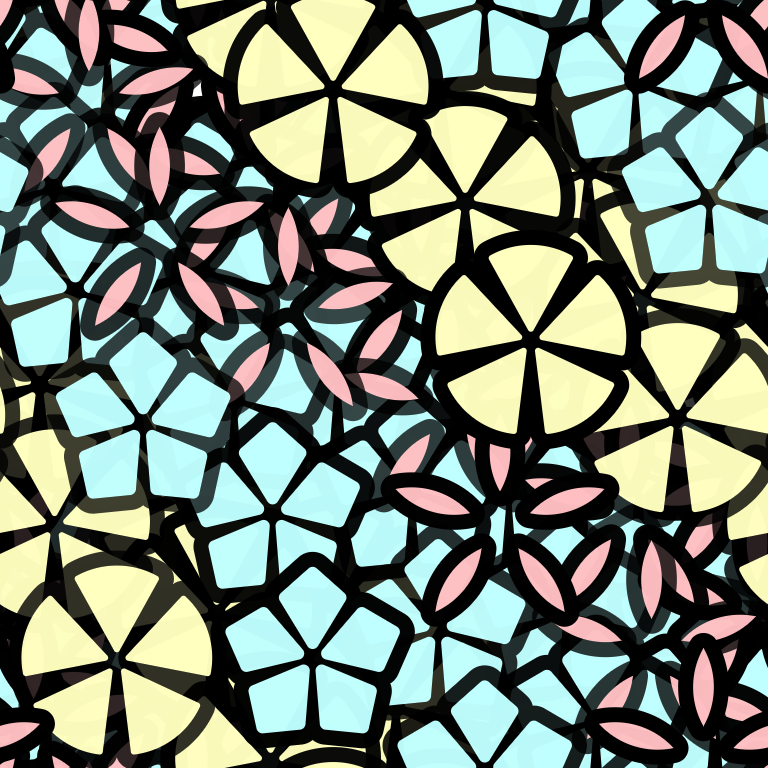
Write a WebGL 1 fragment shader that draws this pattern.

```glsl
precision highp float;
// Seamless heap of overlapping five-petal flowers with thick black outlines.

uniform vec2 u_resolution;

const int FLOWER_COUNT = 90;
const float PETALS = 5.0;
const float JITTER = 0.05;
const float FILL_ALPHA = 0.975;
const float INK_FADE = 0.28;         // largest transparency of an outline

const vec3 PAPER = vec3(1.0);
const vec3 INK = vec3(0.0);
const vec3 YELLOW = vec3(1.0, 1.0, 0.75);
const vec3 BLUE = vec3(0.75, 1.0, 1.0);
const vec3 PINK = vec3(1.0, 0.75, 0.76);

// Petal sizes, in canvas widths
const float FAN_BASE = 0.016;
const float FAN_RADIUS = 0.105;
const float FAN_HALF_ANGLE = 0.506;
const float FAN_ROUNDING = 0.004;
const vec2 KITE_BASE = vec2(0.0, 0.020);
const vec2 KITE_SHOULDER = vec2(0.036, 0.079);
const vec2 KITE_TIP = vec2(0.0, 0.111);
const float KITE_ROUNDING = 0.008;
const float LENS_CENTER = 0.092;
const float LENS_HALF_LENGTH = 0.051;
const float LENS_HALF_WIDTH = 0.0135;
const float OUTLINE = 0.0195;

const float TAU = 6.2831853;

float hash(float n) {
  return fract(sin(n * 12.9898 + 4.137) * 4375.85);
}

float segmentDistance(vec2 p, vec2 a, vec2 b) {
  vec2 ab = b - a;
  return length(p - a - ab * clamp(dot(p - a, ab) / dot(ab, ab), 0.0, 1.0));
}

// Positive to the right of the line from a to b
float sideOf(vec2 p, vec2 a, vec2 b) {
  return (p.x - a.x) * (b.y - a.y) - (p.y - a.y) * (b.x - a.x);
}

// Signed distances to one petal along +y, for p.x >= 0
float fanPetal(vec2 p) {
  p.y -= FAN_BASE;
  vec2 edge = vec2(sin(FAN_HALF_ANGLE), cos(FAN_HALF_ANGLE));
  float arc = length(p) - FAN_RADIUS;
  float side = length(p - edge * clamp(dot(p, edge), 0.0, FAN_RADIUS));
  return max(arc, side * sign(edge.y * p.x - edge.x * p.y)) - FAN_ROUNDING;
}

float kitePetal(vec2 p) {
  float d = min(segmentDistance(p, KITE_BASE, KITE_SHOULDER),
                segmentDistance(p, KITE_SHOULDER, KITE_TIP));
  float outside = max(sideOf(p, KITE_BASE, KITE_SHOULDER),
                      sideOf(p, KITE_SHOULDER, KITE_TIP));
  return d * sign(outside) - KITE_ROUNDING;
}

float lensPetal(vec2 p) {
  p.y = abs(p.y - LENS_CENTER);
  float h = LENS_HALF_LENGTH;
  float radius = (h * h / LENS_HALF_WIDTH + LENS_HALF_WIDTH) * 0.5;
  float offset = radius - LENS_HALF_WIDTH;
  if ((p.y - h) * offset > p.x * h) return length(p - vec2(0.0, h));
  return length(p + vec2(offset, 0.0)) - radius;
}

// Folds the plane into half of one upright petal sector
vec2 foldPetals(vec2 p) {
  float sector = TAU / PETALS;
  float angle = atan(p.x, p.y + 1e-7);
  angle = abs(mod(angle + 0.5 * sector, sector) - 0.5 * sector);
  return length(p) * vec2(sin(angle), cos(angle));
}

void main() {
  vec2 uv = gl_FragCoord.xy / u_resolution;
  float pixel = 1.0 / min(u_resolution.x, u_resolution.y);
  vec3 color = PAPER;

  for (int i = 0; i < FLOWER_COUNT; i++) {
    float id = float(i);

    // Evenly spread centers, measured on the wrapped canvas
    vec2 center = fract(id * vec2(0.75488, 0.56984));
    center += JITTER * (vec2(hash(id), hash(id + 131.0)) - 0.5);
    vec2 p = uv - center;
    p = foldPetals(p - floor(p + 0.5));

    // The three kinds take turns through the stack
    float kind = mod(id, 3.0);
    float d = lensPetal(p);
    vec3 fill = PINK;
    if (kind < 0.5) { d = fanPetal(p); fill = YELLOW; }
    else if (kind < 1.5) { d = kitePetal(p); fill = BLUE; }

    // Slightly translucent fill and ink
    float inside = clamp(0.5 - d / pixel, 0.0, 1.0);
    float covered = clamp(0.5 - (d - OUTLINE) / pixel, 0.0, 1.0);
    float fade = hash(id + 57.0);
    float alpha = mix(1.0 - INK_FADE * fade * fade, FILL_ALPHA, inside);
    color = mix(color, mix(INK, fill, inside), covered * alpha);
  }
  gl_FragColor = vec4(color, 1.0);
}
```
